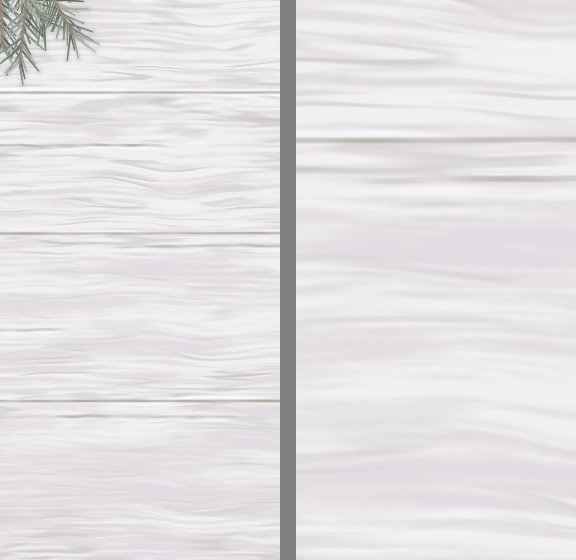
Left, the full canvas; right, a detail of the centre.
A Shadertoy shader for this texture:

```glsl
// Four whitewashed horizontal planks with a fir sprig in the top left corner.
// Stretched, warped gradient noise makes the grain; the sprig is loops of
// tapered segments fanned along four twigs. Canvas spans 1 by 2 units.

vec2 hash2(vec2 p) {
    p = vec2(dot(p, vec2(127.1, 311.7)), dot(p, vec2(269.5, 183.3)));
    return fract(sin(p) * 43758.5);
}

float gradientNoise(vec2 p) {
    vec2 i = floor(p), f = fract(p), u = f * f * f * (f * (f * 6.0 - 15.0) + 10.0);
    vec2 e = vec2(0, 1);
    float a = dot(hash2(i) * 2.0 - 1.0, f);
    float b = dot(hash2(i + e.yx) * 2.0 - 1.0, f - e.yx);
    float c = dot(hash2(i + e) * 2.0 - 1.0, f - e);
    float d = dot(hash2(i + 1.0) * 2.0 - 1.0, f - 1.0);
    return mix(mix(a, b, u.x), mix(c, d, u.x), u.y);
}

// x: distance to the segment, y: position along it
vec2 segment(vec2 p, vec2 a, vec2 b) {
    vec2 d = b - a;
    float t = clamp(dot(p - a, d) / dot(d, d), 0.0, 1.0);
    return vec2(length(p - a - d * t), t);
}

// Thin line along a noise contour, kept only in patches
float brokenLine(vec2 q, vec2 scale, float halfWidth, float seed) {
    float n = abs(gradientNoise(q * scale + seed));
    float patches = smoothstep(-0.02, 0.22, gradientNoise(q * vec2(4.0, 19.0) + seed * 3.7));
    return (1.0 - smoothstep(halfWidth * 0.3, halfWidth, n)) * patches;
}

vec3 plankColor(vec2 p, float px) {
    // Find the plank and the nearest seam
    float seams[3] = float[](0.568, 1.167, 1.669);
    float id = 0.0, bottom = -0.03, top = 2.2, seam = 9.0;
    for (int i = 0; i < 3; i++) {
        float s = seams[i] + 0.003 * gradientNoise(vec2(p.x * 3.0, float(i) * 7.3));
        if (p.y > s) { id += 1.0; bottom = s; }
        else top = min(top, s);
        if (abs(p.y - s) < abs(seam)) seam = p.y - s;
    }

    // Nearly straight grain, arching around a soft knot on the right
    vec2 knot = (p - vec2(0.7 + 0.08 * sin(id * 2.4), bottom + 0.2)) / vec2(0.15, 0.1);
    vec2 q = p + vec2(id * 5.7, id * 3.1);
    q.y += 0.028 * gradientNoise(q * vec2(2.0, 4.0)) + 0.008 * gradientNoise(q * vec2(7.0, 14.0));
    q.y += 0.03 * exp(-dot(knot, knot));
    float strong = max(1.0 - smoothstep(0.06, 0.25, p.y - bottom), 1.0 - smoothstep(0.02, 0.1, top - p.y));
    strong = mix(0.4, 1.0, max(strong, 0.8 * step(1.5, id)));

    // Paint tone: broad patches, embossed ridges, fine fibres and grit
    float broad = gradientNoise(q * vec2(1.3, 11.0));
    float ridge = gradientNoise(q * vec2(2.6, 52.0));
    float relief = ridge - gradientNoise((q + vec2(0, 0.005)) * vec2(2.6, 52.0));
    float fibre = gradientNoise(q * vec2(11.0, 120.0));
    float grit = gradientNoise(p * vec2(55.0, 95.0));
    float tone = 0.5 + 0.9 * broad + strong * (0.9 * ridge + 0.8 * relief)
               + 0.35 * fibre + 0.12 * grit + 0.16 * (p.y - 1.0);
    vec3 col = mix(vec3(0.887, 0.868, 0.885), vec3(0.943, 0.94, 0.948), smoothstep(0.15, 0.85, tone));

    // Crisp grooves with white paint caught along their lower edge
    vec3 grooveColor = vec3(0.77, 0.755, 0.76);
    vec2 lit = q + vec2(0, 0.0065);
    col = mix(col, vec3(0.965), 0.6 * strong * brokenLine(lit, vec2(1.5, 26.0), 0.11, 17.0));
    col = mix(col, grooveColor, 0.6 * strong * brokenLine(q, vec2(1.5, 26.0), 0.1, 17.0));
    col = mix(col, grooveColor, 0.45 * strong * brokenLine(q, vec2(2.6, 40.0), 0.13, 31.0));
    col = mix(col, vec3(0.965), 0.5 * strong * brokenLine(q, vec2(2.0, 36.0), 0.12, 53.0));

    // Long cracks: height, start, end, strength
    vec4 cracks[4] = vec4[](vec4(1.479, -0.1, 0.62, 0.75), vec4(0.823, -0.1, 0.28, 0.5),
                            vec4(1.122, 0.38, 1.1, 0.5), vec4(0.515, 0.12, 0.9, 0.45));
    for (int i = 0; i < 4; i++) {
        vec4 c = cracks[i];
        float y = p.y - c.x - 0.012 * gradientNoise(vec2(p.x * 4.0, c.x * 30.0))
                - 0.004 * gradientNoise(vec2(p.x * 17.0, c.x * 70.0));
        float ends = smoothstep(c.y, c.y + 0.12, p.x) * (1.0 - smoothstep(c.z - 0.12, c.z, p.x));
        float wear = 0.6 + 1.5 * gradientNoise(vec2(p.x * 9.0, c.x * 50.0));
        float body = 1.0 - smoothstep(0.002, 0.004 + px, abs(y));
        col = mix(col, vec3(0.57, 0.56, 0.56), clamp(body * ends * wear * c.w, 0.0, 1.0));
        col += 0.03 * ends * exp(-pow((y + 0.011) / 0.006, 2.0));
    }

    // Soft beige seams, unevenly filled, with a pale worn lip on either side
    col += 0.03 * exp(-pow((abs(seam) - 0.012) / 0.006, 2.0));
    float gap = 1.0 - smoothstep(0.001, 0.004 + px, abs(seam));
    float wear = 0.75 + 0.7 * gradientNoise(vec2(p.x * 9.0, floor(p.y * 2.0 + 0.5) * 3.3));
    return mix(col, vec3(0.69, 0.675, 0.65), clamp(gap * wear, 0.0, 1.0));
}

void addSprig(inout vec3 col, vec2 p, float px) {
    if (p.x > 0.45 || p.y < 1.58) return;
    vec4 twigs[4] = vec4[](vec4(0.0, 2.06, 0.01, 1.83), vec4(0.06, 2.08, 0.16, 1.92),
                           vec4(0.16, 2.06, 0.262, 1.875), vec4(0.1, 2.06, 0.07, 1.775));
    float shade = 1.0, cover = 0.0;
    vec3 sprig = vec3(0.5, 0.53, 0.48);
    for (int k = 0; k < 4; k++) {
        vec2 base = twigs[k].xy, axis = twigs[k].zw - base, dir = normalize(axis);
        // Needles alternate sides and close up toward the tip
        for (int i = 0; i < 36; i++) {
            float t = float(i) / 35.0;
            vec2 rnd = hash2(vec2(i, k * 19 + 3));
            float angle = (mod(float(i), 2.0) * 2.0 - 1.0) * mix(0.3, 1.15, rnd.x) * mix(1.0, 0.6, t * t);
            vec2 aim = mat2(cos(angle), sin(angle), -sin(angle), cos(angle)) * dir;
            vec2 root = base + axis * t;
            vec2 n = segment(p, root, root + aim * mix(0.06, 0.108, rnd.y));
            float width = mix(0.004, 0.0025, n.y);
            float a = 1.0 - smoothstep(width - px * 0.6, width + px * 0.6, n.x);
            vec3 green = mix(vec3(0.36, 0.40, 0.35), vec3(0.72, 0.755, 0.71), fract(rnd.x * 7.0 + rnd.y));
            sprig = mix(sprig, green * mix(0.92, 1.06, n.y), a);
            cover = max(cover, a);
            shade = min(shade, smoothstep(-0.01, 0.025, n.x));
        }
        float bark = 1.0 - smoothstep(0.002, 0.004 + px, segment(p, base, base + axis).x);
        sprig = mix(sprig, vec3(0.6, 0.54, 0.48), 0.8 * bark);
        cover = max(cover, bark);
    }
    col = mix(col * mix(0.9, 1.0, shade), sprig, cover);
}

void mainImage(out vec4 fragColor, in vec2 fragCoord) {
    vec2 p = fragCoord / iResolution.xy * vec2(1, 2);
    float px = 2.0 / iResolution.y;
    vec3 col = plankColor(p, px);
    addSprig(col, p, px);
    fragColor = vec4(clamp(col, 0.0, 1.0), 1.0);
}
```
